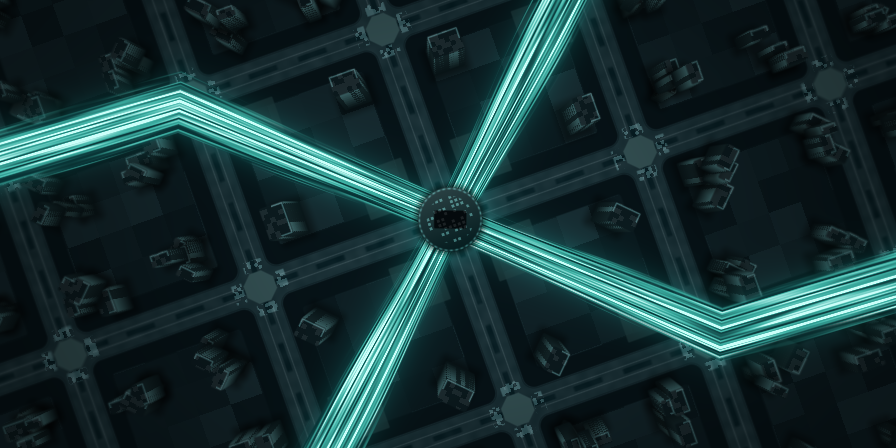
This background is drawn by a WebGL 2 fragment shader. Its source:

```glsl
#version 300 es
precision highp float;
// Circuit-board city: a tilted grid of dark blocks crossed by glowing fibre beams meeting at a round hub.
uniform vec2 u_resolution;
out vec4 fragColor;

float hash(vec2 p) {
  return fract(sin(dot(p, vec2(127.1, 311.7))) * 43758.55);
}

float gradientDot(vec2 cell, vec2 offset) {
  float angle = 6.2832 * hash(cell);
  return dot(vec2(cos(angle), sin(angle)), offset);
}

float gradientNoise(vec2 p) {
  vec2 i = floor(p), f = fract(p), s = f * f * (3.0 - 2.0 * f), e = vec2(1, 0);
  return mix(mix(gradientDot(i, f), gradientDot(i + e, f - e), s.x),
             mix(gradientDot(i + e.yx, f - e.yx), gradientDot(i + 1.0, f - 1.0), s.x), s.y);
}

float box(vec2 p, vec2 halfSize, float radius) {
  vec2 d = abs(p) - halfSize + radius;
  return length(max(d, 0.0)) + min(max(d.x, d.y), 0.0) - radius;
}

float fill(float d, float soft) {
  return 1.0 - smoothstep(-soft, soft, d);
}

mat2 turn(float a) {
  return mat2(cos(a), sin(a), -sin(a), cos(a));
}

// Roads, kerbs, junction plates and tiled blocks; g is in board units, one cell is 0.45 wide.
vec3 board(vec2 g, float soft) {
  vec2 c = (fract(g / 0.45) - 0.5) * 0.45;
  vec2 r = 0.225 - abs(c);
  float across = min(r.x, r.y), along = max(r.x, r.y);
  vec3 col = vec3(0.09, 0.165, 0.185) + 0.03 * gradientNoise(g * 40.0);
  // Lane lines, dashes and bright ticks around each junction
  col += 0.1 * fill(abs(across - 0.012) - 0.001, soft) * step(0.05, along);
  float dash = fill(abs(fract(along * 9.0) - 0.5) - 0.3, 0.04);
  col -= 0.06 * dash * fill(across - 0.006, soft);
  float tick = step(0.5, hash(floor(g * 130.0)));
  col += vec3(0.15, 0.2, 0.2) * tick * fill(abs(along - 0.05) - 0.012, soft) * fill(across - 0.022, soft);
  col = mix(col, vec3(0.18, 0.28, 0.29), fill(max(along, (r.x + r.y) * 0.72) - 0.035, soft));
  // Raised block with kerb, dark margin and inner tiles
  float block = box(c, vec2(0.194), 0.028);
  col = mix(col, vec3(0.022, 0.064, 0.08), fill(block, soft));
  col += vec3(0.06, 0.09, 0.095) * fill(abs(block + 0.002) - 0.001, soft);
  float tile = hash(floor(g / 0.075) + 9.0);
  vec3 floorColor = vec3(0.032, 0.08, 0.097) + vec3(0.045, 0.065, 0.068) * tile * tile;
  return mix(col, floorColor, fill(box(c, vec2(0.152), 0.008), soft));
}

// Extruded components, one or a cluster per quarter block, leaning away from the hub.
vec3 components(vec3 col, vec2 g, float soft) {
  vec2 id = floor(g / 0.225), cell = floor(g / 0.45);
  vec2 local = (fract(g / 0.225) - 0.5) * 0.225;
  vec2 lean = 0.038 * normalize((id + 0.5) * 0.225);
  bool inner = max(abs(cell.x + 0.5), abs(cell.y + 0.5)) < 1.0;
  if (inner && mod(id.x + id.y + cell.x + cell.y, 2.0) < 0.5) {
    return mix(col, vec3(0.1, 0.17, 0.18), 0.7 * fill(box(local, vec2(0.055), 0.003), soft));
  }
  int count = inner ? 1 : 4;
  for (int j = 0; j < count; j++) {
    vec2 key = id * 3.1 + float(j) * 17.3;
    vec2 spread = (vec2(hash(key), hash(key + 5.0)) - 0.5) * (inner ? 0.02 : 0.085);
    vec2 size = (inner ? vec2(0.034, 0.025) : vec2(0.024, 0.015)) * (0.7 + 0.6 * hash(key + 8.0));
    mat2 spin = turn(floor(hash(key + 2.0) * 4.0) * 0.785);
    col *= 1.0 - 0.4 * fill(box(spin * (local - spread), size + 0.012, 0.01), 0.014);
    for (int k = 0; k < 9; k++) {
      float h = float(k) / 8.0;
      vec2 o = spin * (local - spread - lean * h);
      float d = box(o, size, 0.004);
      float facet = step(0.55, hash(floor(o * 90.0) + key));
      vec3 side = vec3(0.03, 0.07, 0.08) + vec3(0.15, 0.23, 0.23) * h * (0.25 + facet);
      vec3 top = vec3(0.04, 0.09, 0.105) + 0.06 * facet;
      top += vec3(0.2, 0.3, 0.3) * fill(abs(d + 0.003) - 0.0015, soft) * step(0.0, o.y);
      col = mix(col, k == 8 ? top : side, fill(d, soft));
    }
  }
  return col;
}

// Fibre brightness; w runs across the beam from -1 to 1, t along it.
float fibres(float w, float t, float seed) {
  float sum = 0.1;
  for (int k = 0; k < 3; k++) {
    float x = w * (2.7 + 3.0 * float(k)) + seed + float(k) * 0.37;
    float id = floor(x), h = hash(vec2(id, seed + float(k)));
    float flow = gradientNoise(vec2(id * 7.3 + 0.5, t * 5.0 + h * 30.0));
    sum += fill(abs(fract(x) - 0.5) - 0.24, 0.24) * max(0.0, 0.08 + 0.5 * h + 0.7 * flow);
  }
  return sum * (1.2 - 0.45 * w * w);
}

vec3 addBeam(vec3 col, float d, float t, float halfWidth, float seed) {
  float w = d / halfWidth;
  float fray = gradientNoise(vec2(w * 6.0 + seed, t * 4.0));
  float mask = 1.0 - smoothstep(0.76, 1.12, abs(w) + 0.45 * fray);
  float v = fibres(w, t, seed);
  vec3 beam = mix(vec3(0.03, 0.2, 0.21), vec3(0.24, 0.7, 0.65), smoothstep(0.08, 0.72, v));
  beam = mix(beam, vec3(0.8, 1.0, 0.98), smoothstep(0.6, 1.15, v));
  col += vec3(0.02, 0.16, 0.15) * exp(-max(abs(d) - halfWidth * 0.8, 0.0) * 34.0);
  return mix(col, beam, mask);
}

vec3 addHub(vec3 col, vec2 g, float px) {
  float r = length(g), a = atan(g.y, g.x);
  col *= 1.0 - 0.6 * fill(r - 0.078, 0.012);
  vec3 disk = vec3(0.09, 0.18, 0.19) + 0.07 * g.y / 0.07;
  float pad = step(0.5, hash(floor(g * 95.0) + 4.0)) * fill(box(fract(g * 95.0) - 0.5, vec2(0.3), 0.1), 0.12);
  disk += vec3(0.2, 0.33, 0.32) * pad * fill(abs(r - 0.038) - 0.014, px);
  float chip = box(turn(0.35) * g, vec2(0.036, 0.02), 0.003);
  disk = mix(disk, vec3(0.015, 0.04, 0.05) + 0.09 * pad, fill(chip, px));
  disk += vec3(0.2, 0.36, 0.35) * fill(abs(r - 0.069) - 0.0018, px) * (0.6 + 0.4 * sin(a * 36.0));
  return mix(col, disk, fill(r - 0.072, px));
}

void main() {
  float px = 1.0 / u_resolution.y;
  vec2 q = (gl_FragCoord.xy - 0.5 * u_resolution) * px - vec2(0.005, 0.01);
  vec2 g = turn(-0.342) * q;
  float soft = px + 0.003 * smoothstep(0.4, 1.1, length(q));
  vec3 col = components(board(g, soft), g, soft);
  col *= mix(1.12, 0.68, smoothstep(0.2, 1.15, length(q * vec2(1.0, 1.25))));

  // Straight diagonal beam
  float rise = dot(q, vec2(0.459, 0.888));
  col = addBeam(col, dot(q, vec2(0.888, -0.459)), rise, mix(0.036, 0.058, smoothstep(0.0, 0.5, abs(rise))), 3.0);

  // Bent beam, folded through the hub so both arms share one mitred bend
  float arm = q.x < 0.0 ? 1.0 : -1.0;
  vec2 f = q * arm;
  float d = max(dot(f, vec2(0.385, 0.923)), dot(f - vec2(-0.605, 0.252), vec2(-0.284, 0.959)));
  col = addBeam(col, d, -f.x * 1.06, mix(0.04, 0.062, smoothstep(0.0, 0.8, -f.x)), 12.0 + 5.0 * arm);

  fragColor = vec4(addHub(col, g, px), 1.0);
}
```
